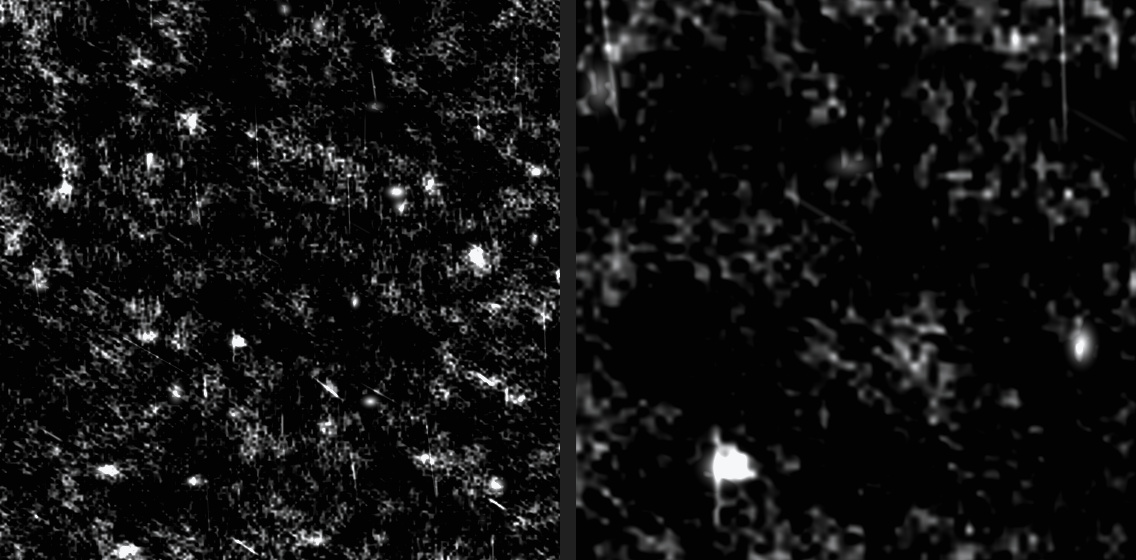
Left: the whole. Right: its middle third, enlarged.
Give the GLSL for this texture map, as a WebGL 1 fragment shader.

```glsl
precision highp float;
// Grainy black surface with pale dust clusters, soft bright spots and fine scratches.

uniform vec2 u_resolution;

const float GRAIN_FREQ = 185.0;         // speckles across the canvas
const vec2 FIBRE_FREQ = vec2(75.0, 190.0); // along and across the fibres
const float PATCH_CONTRAST = 4.7;
const float GRAIN_CONTRAST = 4.9;
const float EXPOSURE_BIAS = -0.16;
const float DEEPEST = -0.7;             // limit that lets marks show in dark gaps
const float SPOT_GRID = 11.0;
const float SPOT_SHARE = 0.55;
const float SCRATCH_GRID = 6.0;
const float SCRATCH_SHARE = 0.55;
const vec2 UPRIGHT = vec2(-0.05, 0.9987);
const vec2 SLANT = vec2(0.835, -0.55);
const vec3 BLACK = vec3(0.007);
const vec3 DUST = vec3(0.985, 0.99, 1.0);

float hash(vec2 p) {
  vec3 q = fract(vec3(p.xyx) * 0.1031);
  q += dot(q, q.yzx + 33.33);
  return fract((q.x + q.y) * q.z);
}

vec2 hash2(vec2 p) {
  return vec2(hash(p + 17.3), hash(p + 71.9));
}

float noise(vec2 p) {
  vec2 i = floor(p), f = fract(p);
  f = f * f * (3.0 - 2.0 * f);
  return mix(mix(hash(i), hash(i + vec2(1.0, 0.0)), f.x),
             mix(hash(i + vec2(0.0, 1.0)), hash(i + 1.0), f.x), f.y);
}

// Coordinates along and across a unit direction
vec2 align(vec2 p, vec2 dir) {
  return vec2(dot(p, dir), dot(p, vec2(-dir.y, dir.x)));
}

// Cloudy density that gathers the dust
float patches(vec2 p) {
  return 0.1 * noise(p * 5.0 + 3.7) + 0.4 * noise(p * 15.0 + 41.2)
       + 0.5 * noise(align(p, SLANT) * vec2(29.0, 33.0) + 87.5);
}

// Fine speckle blended with short upright and slanted fibres
float grain(vec2 p) {
  float upright = noise(align(p, UPRIGHT) * FIBRE_FREQ + 250.0);
  float slanted = noise(align(p, SLANT) * FIBRE_FREQ + 510.0);
  float choice = smoothstep(0.4, 0.6, noise(p * 7.0 + 130.0));
  return 0.55 * noise(p * GRAIN_FREQ + 11.0) + 0.45 * mix(upright, slanted, choice);
}

// Scattered glowing spots, some wide and some tall
float spots(vec2 p) {
  vec2 home = floor(p * SPOT_GRID);
  float sum = 0.0;
  for (int y = -1; y <= 1; y++) {
    for (int x = -1; x <= 1; x++) {
      vec2 cell = home + vec2(float(x), float(y)) + 200.0;
      vec2 rnd = hash2(cell + 5.0);
      vec2 centre = (cell - 200.0 + hash2(cell)) / SPOT_GRID;
      float stretch = mix(0.7, 1.45, hash(cell + 31.0));
      float radius = mix(0.01, 0.018, rnd.x);
      vec2 q = (p - centre) / (radius * vec2(stretch, 1.0 / stretch));
      float strength = 0.7 + 3.8 * rnd.y * rnd.y;
      float glow = 0.75 * exp(-dot(q, q)) + 0.35 * exp(-1.5 * length(q));
      sum += step(hash(cell + 47.0), SPOT_SHARE) * strength * glow;
    }
  }
  return sum;
}

// Tapered scratches running near one direction
float scratches(vec2 p, vec2 dir, float seed) {
  vec2 home = floor(p * SCRATCH_GRID);
  float sum = 0.0;
  for (int y = -1; y <= 1; y++) {
    for (int x = -1; x <= 1; x++) {
      vec2 cell = home + vec2(float(x), float(y)) + seed;
      vec2 rnd = hash2(cell + 9.0);
      vec2 centre = (cell - seed + hash2(cell)) / SCRATCH_GRID;
      vec2 tilt = vec2(-dir.y, dir.x) * (hash(cell + 23.0) - 0.5) * 0.2;
      vec2 q = align(p - centre, normalize(dir + tilt));
      float halfLength = mix(0.022, 0.1, rnd.x * rnd.x);
      float width = mix(0.0034, 0.0016, rnd.x);
      float taper = 1.0 - smoothstep(0.45, 1.0, abs(q.x) / halfLength);
      float strength = mix(4.6, 2.0, sqrt(rnd.x)) * mix(0.5, 1.0, rnd.y);
      float line = exp(-q.y * q.y / (width * width));
      sum += step(hash(cell + 61.0), SCRATCH_SHARE) * strength * line * taper;
    }
  }
  return sum;
}

void main() {
  vec2 p = gl_FragCoord.xy / u_resolution.y;

  float level = PATCH_CONTRAST * (patches(p) - 0.5)
              + GRAIN_CONTRAST * (grain(p) - 0.5) + EXPOSURE_BIAS;
  level = max(level, DEEPEST) + spots(p);
  level += scratches(p, UPRIGHT, 300.0) * mix(0.5, 1.0, smoothstep(0.25, 0.5, p.x));
  level += scratches(p, SLANT, 400.0) * mix(1.0, 0.5, smoothstep(0.3, 0.6, p.y));

  // Soft toe keeps the gaps black and lifts the dense cores to white
  float t = max(level, 0.0);
  float light = min(0.115 * t + 0.065 * t * t, 0.97);
  gl_FragColor = vec4(BLACK + DUST * light, 1.0);
}
```
